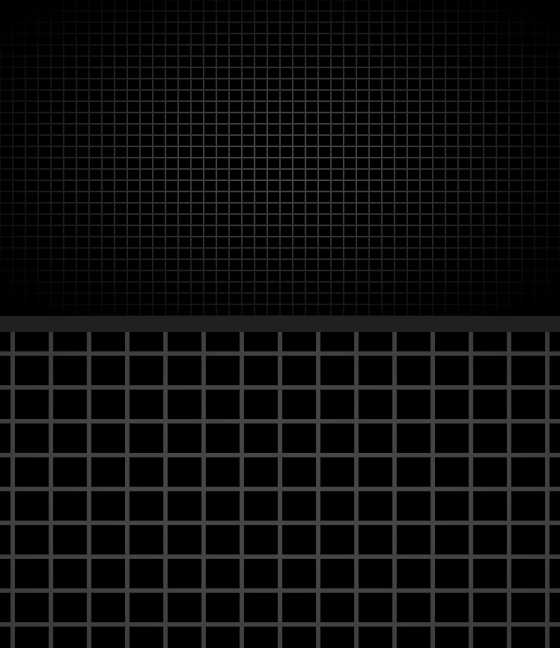
Top: the whole. Bottom: its middle third, enlarged.
This pattern is drawn by a WebGL 2 fragment shader. Its source:

```glsl
#version 300 es
precision highp float;
// A fine grey grid on black, brightest in the middle and fading to the corners.
// Each line is a distance to the nearest cell border, turned into pixel coverage;
// an elliptical falloff, mirrored about both axes, dims the lines and wraps.

uniform vec2 u_resolution;
out vec4 fragColor;

const vec2 CELLS = vec2(44.0, 28.0);        // whole repeats across and down
const vec2 GRID_SHIFT = vec2(0.0, 0.03);    // offset of the lines, in cells
const float LINE_WIDTH = 0.0047;            // in canvas heights
const vec3 BACKGROUND = vec3(0.0);
const vec3 LINE_COLOR = vec3(0.275);
const float FADE_START = 0.06;              // 0 is the centre, 1 the corners
const float FADE_END = 1.03;

// Share of a pixel covered by a line whose centre lies at distance d.
float lineCoverage(float d, float pixel) {
    float edge = (0.5 * LINE_WIDTH - d) / pixel + 0.5;
    return clamp(edge, 0.0, min(1.0, LINE_WIDTH / pixel));
}

// Distances to the nearest vertical and horizontal line, in canvas heights.
vec2 gridDistance(vec2 uv, float aspect) {
    vec2 cell = uv * CELLS - GRID_SHIFT;
    vec2 offset = abs(fract(cell + 0.5) - 0.5);
    return offset / CELLS * vec2(aspect, 1.0);
}

// Elliptical falloff from the centre to the corners.
float spotlight(vec2 uv) {
    float radius = length(uv * 2.0 - 1.0) / sqrt(2.0);
    return 1.0 - smoothstep(FADE_START, FADE_END, radius);
}

void main() {
    vec2 uv = gl_FragCoord.xy / u_resolution;
    float pixel = 1.0 / u_resolution.y;

    // Grid lines
    vec2 d = gridDistance(uv, u_resolution.x / u_resolution.y);
    float grid = max(lineCoverage(d.x, pixel), lineCoverage(d.y, pixel));

    // Fade towards the border
    fragColor = vec4(mix(BACKGROUND, LINE_COLOR, grid * spotlight(uv)), 1.0);
}
```
